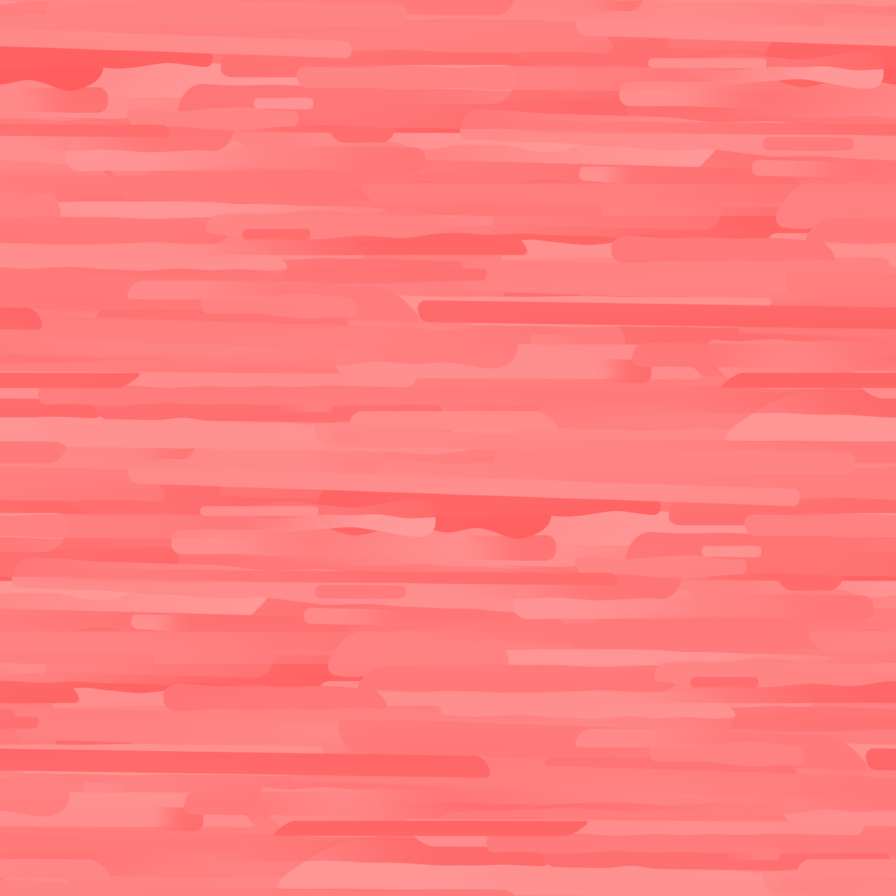
A three.js fragment shader for this texture:

```glsl
// Layered horizontal paint strokes in coral pinks. Rounded, slightly slanted bars
// are painted from broad to thin over a soft streaky ground; many fade out at one
// end. The strokes tile in a half-drop repeat: each half-height row shifts sideways.

varying vec2 vUv;

const vec3 DEEP_CORAL = vec3(1.0, 0.365, 0.365);
const vec3 PALE_CORAL = vec3(1.0, 0.615, 0.615);

const int STROKE_COUNT = 96;
const float ROW_HEIGHT = 0.5;       // height of one half-drop row
const float ROW_SHIFT = 0.5;        // sideways shift per row
const float BROAD_RADIUS = 0.029;   // half thickness of the first strokes
const float THIN_RADIUS = 0.006;    // half thickness of the last strokes
const float SHORTEST = 0.02;        // half lengths
const float LONGEST = 0.40;
const float MAX_SLANT = 0.05;
const float END_SHEAR = 1.5;        // lean of the stroke ends
const float EDGE_WOBBLE = 0.75;
const float EDGE_SOFTNESS = 0.0010;
const float STREAK_CONTRAST = 0.10;

vec4 hash4(float n) {
  return fract(sin(n * vec4(12.989, 78.233, 39.425, 57.583) + 1.7) * 43758.5);
}

vec2 gradientAt(vec2 cell) {
  float angle = 6.2832 * fract(sin(dot(cell, vec2(127.1, 311.7))) * 43758.5);
  return vec2(cos(angle), sin(angle));
}

float gradientNoise(vec2 p) {
  vec2 i = floor(p);
  vec2 f = p - i;
  vec2 u = f * f * f * (f * (f * 6.0 - 15.0) + 10.0);
  float a = dot(gradientAt(i), f);
  float b = dot(gradientAt(i + vec2(1.0, 0.0)), f - vec2(1.0, 0.0));
  float c = dot(gradientAt(i + vec2(0.0, 1.0)), f - vec2(0.0, 1.0));
  float d = dot(gradientAt(i + vec2(1.0, 1.0)), f - vec2(1.0, 1.0));
  return mix(mix(a, b, u.x), mix(c, d, u.x), u.y);
}

float roundedBox(vec2 p, vec2 halfSize, float radius) {
  vec2 q = abs(p) - halfSize + radius;
  return length(max(q, 0.0)) + min(max(q.x, q.y), 0.0) - radius;
}

// Offset from the nearest copy of a point in the half-drop repeat
vec2 halfDropOffset(vec2 p, vec2 center) {
  vec2 d = p - center;
  float row = floor(d.y / ROW_HEIGHT + 0.5);
  d -= row * vec2(ROW_SHIFT, ROW_HEIGHT);
  d.x = fract(d.x + 0.5) - 0.5;
  return d;
}

// Paints one stroke over the given shade (0 deep, 1 pale)
float paintStroke(float shade, vec2 p, float index) {
  vec4 place = hash4(index + 1.0);
  vec4 form = hash4(index + 131.3);
  vec4 tint = hash4(index + 277.6);
  float order = index / float(STROKE_COUNT);

  // Place and slant
  vec2 center = vec2(place.x, fract(index * 0.618034) * ROW_HEIGHT);
  vec2 d = halfDropOffset(p, center);
  d.y += MAX_SLANT * place.y * place.y * place.y * d.x;

  float radius = mix(BROAD_RADIUS, THIN_RADIUS, order) * mix(0.6, 1.35, place.z);
  if (abs(d.y) > radius * 2.0) return shade;

  // Outline: uneven thickness and separately leaning ends
  float halfLength = mix(SHORTEST, LONGEST, place.w);
  float wobble = EDGE_WOBBLE * form.x * form.x * form.x;
  radius *= 1.0 + wobble * gradientNoise(vec2(d.x * 16.0, index * 3.7));
  float lean = d.x < 0.0 ? form.y : form.z;
  lean = (lean - 0.5) * 2.0;
  lean *= abs(lean) * END_SHEAR * smoothstep(0.05, 0.14, halfLength);
  vec2 leaned = vec2(d.x + lean * d.y, d.y);
  float dist = roundedBox(leaned, vec2(halfLength, radius), radius * 0.85);
  float cover = 1.0 - smoothstep(-EDGE_SOFTNESS, EDGE_SOFTNESS, dist);

  // Fade towards one end on about half of the strokes
  float side = form.w < 0.5 ? -1.0 : 1.0;
  float fade = 1.0 - smoothstep(-0.5, 1.0, side * d.x / halfLength);
  cover *= mix(1.0, fade, step(0.48, tint.z));

  return mix(shade, 0.5 * (tint.x + tint.y), cover);
}

void main() {
  // Soft ground
  float shade = 0.48 + 0.4 * gradientNoise(vUv * vec2(2.0, 14.0));

  for (int i = 0; i < STROKE_COUNT; i++) {
    shade = paintStroke(shade, vUv, float(i));
  }

  // Faint long streaks over everything
  shade += STREAK_CONTRAST * gradientNoise(vUv * vec2(2.5, 18.0) + 7.3);
  gl_FragColor = vec4(mix(DEEP_CORAL, PALE_CORAL, clamp(shade, 0.0, 1.0)), 1.0);
}
```
